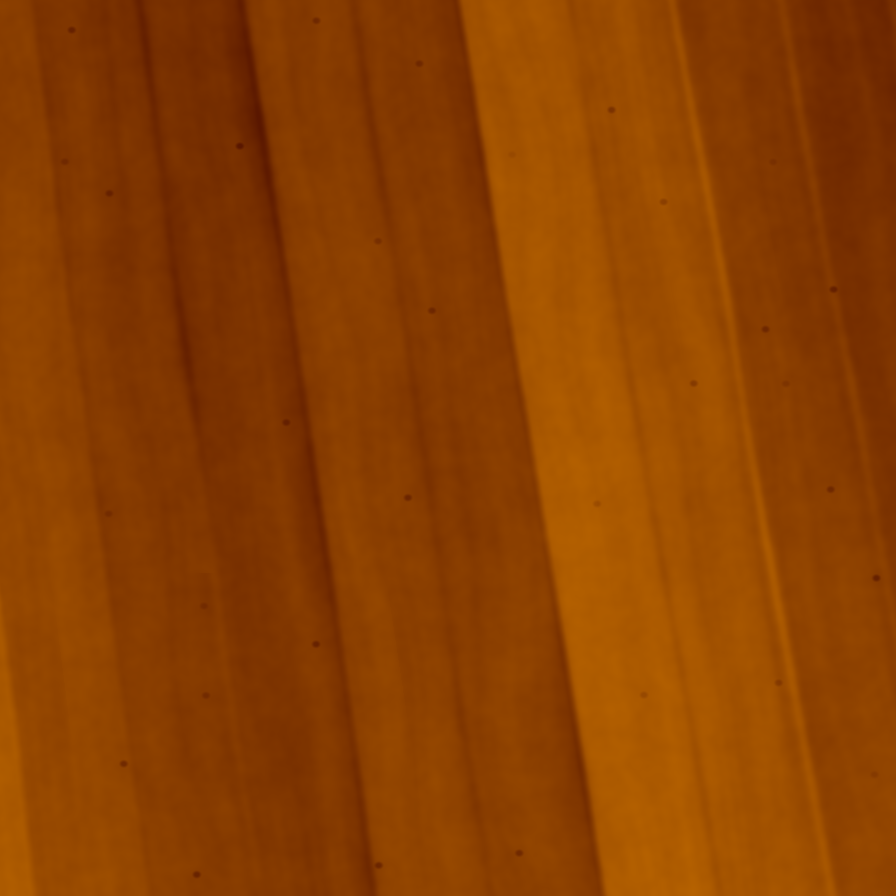
Write a Shadertoy shader that draws this texture.

```glsl
// Slanted, slightly fanned wooden boards in warm amber and brown.
// Each board takes a tone on a dark-to-light ramp; seams are soft shadows or
// pale lines, and stretched gradient noise adds grain, mottling and specks.

#define DARK_WOOD vec3(0.45, 0.17, 0.0)
#define LIGHT_WOOD vec3(0.69, 0.365, 0.0)
#define BOARD_WIDTH 0.12
#define BOARD_SLANT 0.134
#define BOARD_FAN 0.0073
#define FIRST_SEAM 0.0326
#define EDGE_SOFTNESS 0.045
#define SEAM_WIDTH 0.05
#define STREAK_AMOUNT 0.20
#define MOTTLE_AMOUNT 0.09
#define SPECK_RADIUS 0.0045
#define SPECK_CHANCE 0.3

// Board tones and seam depths from left to right; negative seams are pale.
const float BOARD_TONES[10] = float[10](0.85, 0.50, 0.27, 0.13, 0.42, 0.33, 0.90, 0.71, 0.38, 0.22);
const float SEAM_DEPTHS[10] = float[10](0.0, -0.06, 0.04, 0.36, 0.30, 0.24, 0.32, 0.20, -0.26, -0.14);

vec2 hash2(vec2 p) {
    vec3 q = fract(vec3(p.xyx) * vec3(0.1031, 0.1030, 0.0973));
    q += dot(q, q.yzx + 33.33);
    return fract((q.xx + q.yz) * q.zy);
}

float cornerSlope(vec2 cell, vec2 corner, vec2 f) {
    float angle = 6.2832 * hash2(cell + corner).x;
    return dot(vec2(cos(angle), sin(angle)), f - corner);
}

float gradientNoise(vec2 p) {
    vec2 cell = floor(p), f = fract(p);
    vec2 w = f * f * f * (f * (f * 6.0 - 15.0) + 10.0);
    float low = mix(cornerSlope(cell, vec2(0, 0), f), cornerSlope(cell, vec2(1, 0), f), w.x);
    float high = mix(cornerSlope(cell, vec2(0, 1), f), cornerSlope(cell, vec2(1, 1), f), w.x);
    return mix(low, high, w.y);
}

float boardTone(float index) {
    return BOARD_TONES[int(clamp(index + 2.0, 0.0, 9.0))];
}

// Shadow on the left of a seam plus a thin line, or a pale ridge.
float seamTone(float seam, float d, float y) {
    float depth = SEAM_DEPTHS[int(clamp(seam + 2.0, 0.0, 9.0))];
    depth *= 0.85 + 0.9 * gradientNoise(vec2(seam * 7.3, y * 4.0));
    if (seam == 1.0) depth *= smoothstep(0.36, 0.58, y);
    float line = exp(-pow(d / SEAM_WIDTH, 2.0));
    float shadow = smoothstep(-0.36, 0.0, d) * smoothstep(0.05, -0.05, d);
    float ridgeShade = 0.09 * exp(-pow((d + 0.10) / 0.06, 2.0));
    return depth > 0.0 ? -depth * (0.65 * line + 0.5 * shadow) : -depth * line - ridgeShade;
}

float grainTone(vec2 uv, float board) {
    float bend = 0.35 * gradientNoise(uv * vec2(5.0, 3.0));
    float across = board + bend;
    float broad = gradientNoise(vec2(across * 2.6, uv.y * 1.3 + 4.0));
    float fine = gradientNoise(vec2(across * 9.0 + 30.0, uv.y * 2.2));
    float mottle = gradientNoise(uv * 26.0) + 0.7 * gradientNoise(uv * 75.0 + 9.0);
    float cloud = gradientNoise(uv * vec2(7.0, 5.0) + 17.0);
    return STREAK_AMOUNT * (broad + 0.4 * fine) + MOTTLE_AMOUNT * (mottle + cloud);
}

// Sparse small dark pits, one at most in each cell of a grid.
float specks(vec2 uv) {
    const float CELLS = 10.0;
    vec2 cell = floor(uv * CELLS);
    vec2 centre = (cell + 0.15 + 0.7 * hash2(cell + 5.0)) / CELLS;
    vec2 trait = hash2(cell + 71.0);
    float dist = length((uv - centre) * vec2(0.85, 1.0));
    float pit = 1.0 - smoothstep(0.3 * SPECK_RADIUS, 1.2 * SPECK_RADIUS, dist);
    return pit * step(trait.x, SPECK_CHANCE) * mix(0.12, 0.5, trait.y);
}

void mainImage(out vec4 fragColor, in vec2 fragCoord) {
    vec2 uv = fragCoord / iResolution.xy;

    // Board coordinate: whole numbers lie on the seams.
    float drop = 1.0 - uv.y;
    float board = (uv.x - FIRST_SEAM - BOARD_SLANT * drop) / (BOARD_WIDTH + BOARD_FAN * drop);
    board += 0.05 * gradientNoise(vec2(floor(board + 0.5) * 3.1, uv.y * 2.5));
    float seam = floor(board + 0.5);
    float d = board - seam;

    // Boards, seams and grain all shift one tone value.
    float blend = smoothstep(-EDGE_SOFTNESS, EDGE_SOFTNESS, d);
    float tone = mix(boardTone(seam - 1.0), boardTone(seam), blend);
    tone += seamTone(seam, d, uv.y) + grainTone(uv, board);

    // Light falls off toward the top and the upper right corner.
    tone += 0.20 * (0.5 - uv.y);
    tone -= 0.16 * smoothstep(0.75, 1.0, uv.x) * smoothstep(0.3, 1.0, uv.y);
    tone -= specks(uv);

    vec3 color = mix(DARK_WOOD, LIGHT_WOOD, clamp(tone, -0.4, 1.1));
    fragColor = vec4(max(color, 0.0), 1.0);
}
```
